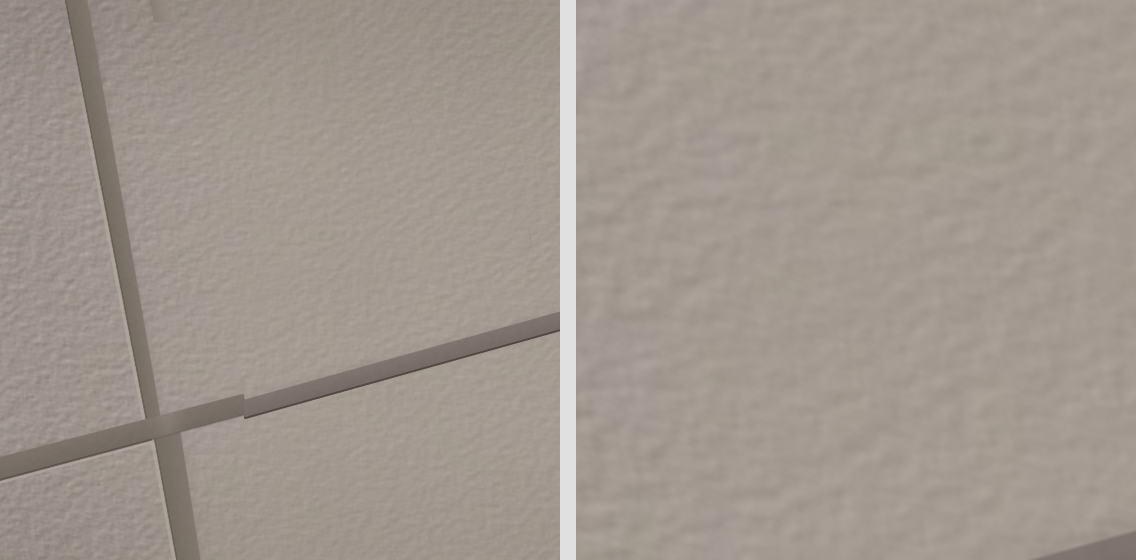
Left: the whole. Right: its middle third, enlarged.
Reproduce this texture procedurally as a three.js fragment shader.

```glsl
// Stippled ceiling panels divided by two slanted, slightly misaligned grid bars.
varying vec2 vUv;

float hash(vec2 p) {
  return fract(sin(dot(p, vec2(127.1, 311.7))) * 43758.5453);
}

float noise(vec2 p) {
  vec2 i = floor(p), f = fract(p);
  f = f * f * (3.0 - 2.0 * f);
  return mix(mix(hash(i), hash(i + vec2(1.0, 0.0)), f.x),
             mix(hash(i + vec2(0.0, 1.0)), hash(i + 1.0), f.x), f.y);
}

float fbm(vec2 p) {
  float sum = 0.0, amp = 0.5;
  for (int i = 0; i < 3; i++) {
    sum += amp * noise(p);
    p = mat2(1.6, 1.2, -1.2, 1.6) * p + 7.3;
    amp *= 0.5;
  }
  return sum;
}

// Soft step that rises through zero
float edge(float d) {
  return smoothstep(-0.0015, 0.0015, d);
}

// Thin soft line of half width w
float line(float d, float w) {
  return 1.0 - smoothstep(w * 0.4, w * 1.6, abs(d));
}

// Rough plaster lit from the upper left
vec3 panel(vec2 uv) {
  vec2 q = uv * vec2(80.0, 105.0);
  float relief = fbm(q) - fbm(q + vec2(-0.35, 0.45));
  float rough = mix(0.14, 0.075, smoothstep(0.1, 0.5, uv.x));
  vec3 color = mix(vec3(0.615, 0.575, 0.55), vec3(0.645, 0.605, 0.57),
                   smoothstep(0.0, 0.55, uv.x));
  color -= 0.045 * smoothstep(0.7, 1.05, uv.y);
  color -= 0.02 * smoothstep(0.25, 0.0, uv.y);
  color += 0.02 * (fbm(uv * 5.0) - 0.45);
  color += vec3(0.008, 0.0, 0.012) * (noise(uv * 24.0) - 0.5);
  return color + rough * relief;
}

void main() {
  vec2 uv = vUv;
  vec3 color = panel(uv);
  float grain = 0.025 * (fbm(uv * 150.0) - 0.44);

  // Cross bar: its right section is shifted at the joint
  float joint = edge(uv.x - 0.436);
  float top = mix(0.184 + 0.26 * uv.x, 0.290 + 0.279 * (uv.x - 0.449), joint);
  float bottom = mix(0.143 + 0.266 * uv.x, 0.2565 + 0.279 * (uv.x - 0.449), joint);
  float cross = edge(top - uv.y) * edge(uv.y - bottom);

  // Upright bar: the part below the crossing is offset and wider
  float below = edge(bottom + 0.012 - uv.y);
  float left = mix(0.117 + 0.193 * (1.0 - uv.y), 0.316 - 0.184 * uv.y, below);
  float right = mix(0.156 + 0.176 * (1.0 - uv.y), 0.358 - 0.156 * uv.y, below);
  float upright = edge(uv.x - left) * edge(right - uv.x);

  // Soft shade beside the bars
  color -= 0.025 * exp(-abs(uv.x - right) * 90.0);
  color -= 0.02 * exp(-abs(uv.y - top) * 110.0);

  // Short stub at the top
  float stubX = uv.x - 0.267 - 0.2 * (1.0 - uv.y);
  float stub = edge(stubX) * edge(0.031 - stubX) * edge(uv.y - 0.96);
  vec3 stubColor = mix(vec3(0.53, 0.49, 0.455), vec3(0.58, 0.54, 0.505),
                       smoothstep(0.0, 0.03, stubX));
  color = mix(color, stubColor + grain, stub * 0.85);

  // Upright bar with a pale lip and a dark seam on its left
  float across = clamp((uv.x - left) / (right - left), 0.0, 1.0);
  vec3 uprightColor = mix(vec3(0.455, 0.42, 0.38), vec3(0.505, 0.465, 0.43), across);
  color = mix(color, uprightColor + grain, upright);
  float lip = line(uv.x - left + 0.005, 0.0028) * smoothstep(1.0, 0.65, uv.y);
  color = mix(color, vec3(0.70, 0.67, 0.62), 0.65 * lip);
  color = mix(color, vec3(0.34, 0.30, 0.27), 0.6 * line(uv.x - left, 0.0014));

  // Cross bar laid over the upright
  float height = clamp((uv.y - bottom) / (top - bottom), 0.0, 1.0);
  vec3 crossColor = mix(vec3(0.445, 0.41, 0.375), vec3(0.49, 0.45, 0.42), height);
  crossColor += vec3(0.012, 0.006, 0.014) * joint;
  crossColor += 0.045 * exp(-pow((uv.x - 0.3) * 40.0, 2.0));
  color = mix(color, crossColor + grain, cross);

  // Lower seam: dark on both ends, fading between crossing and joint
  float leftEnd = edge(0.272 - uv.x);
  float seam = 0.65 * leftEnd + 0.9 * joint + 0.2 * (1.0 - leftEnd) * (1.0 - joint);
  color = mix(color, vec3(0.30, 0.255, 0.235), seam * line(uv.y - bottom, 0.0018));
  float lowerLip = line(uv.y - bottom + 0.0048, 0.0022) * leftEnd;
  color = mix(color, vec3(0.72, 0.68, 0.64), 0.6 * lowerLip);

  gl_FragColor = vec4(color, 1.0);
}
```
